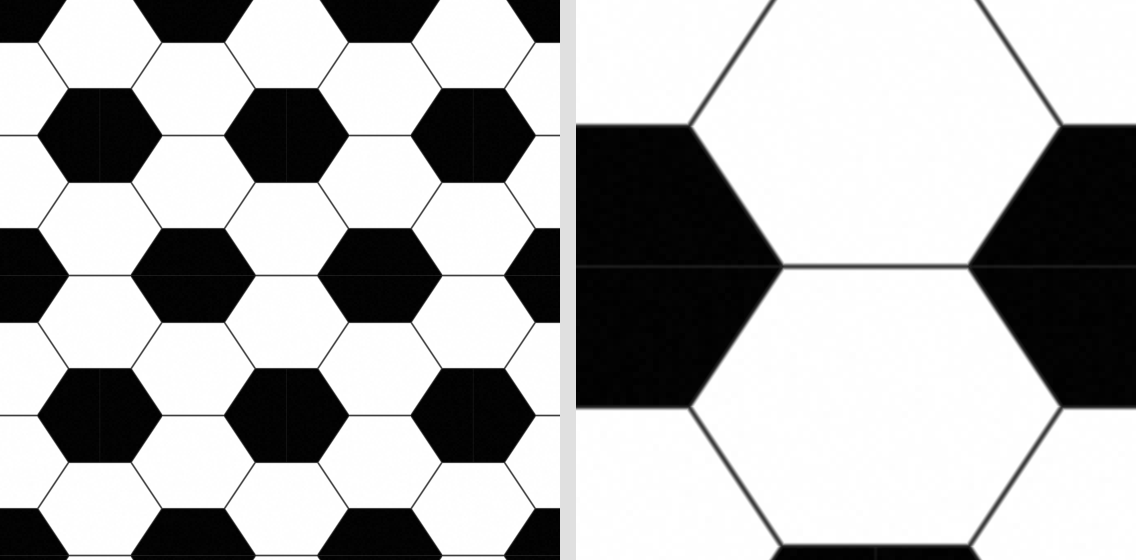
Left, the full canvas; right, a detail of the centre.
A WebGL 1 fragment shader for this pattern:

```glsl
precision highp float;
// Black and white hexagon tiling with thin grey joints and faint seams in the black cells.

uniform vec2 u_resolution;

const vec2 REPEATS = vec2(3.0, 2.0);      // cells across and down
const vec2 PHASE = vec2(0.535, 0.516);    // centre of the first black hexagon, in cells
const float JOINT_REACH = 0.0029;         // half width of a joint, in canvas units
const float EDGE_SOFT = 0.0015;           // half width of the black to white blend
const float SEAM_REACH = 0.0018;          // half width of a seam inside black
const float GRAIN_GRID = 256.0;           // grain cells across the canvas
const float GRAIN_AMOUNT = 0.012;
const float UPRIGHT_SEAM = 0.055;
const float LEVEL_SEAM = 0.09;
const vec3 WHITE = vec3(1.0);
const vec3 BLACK = vec3(0.004);
const vec3 JOINT = vec3(0.24);

float hash(vec2 p) {
  return fract(sin(dot(p, vec2(127.1, 311.7))) * 43758.5453);
}

// Offset from the nearest point of a grid with the given period.
vec2 wrapCentred(vec2 p, vec2 period) {
  return (fract(p / period + 0.5) - 0.5) * period;
}

// Distance inside a hexagon one third of a cell tall, in canvas units.
float hexInset(vec2 p) {
  p = abs(p);
  float level = (1.0 / 6.0 - p.y) / REPEATS.y;
  float slant = (1.0 / 3.0 - p.x - p.y) / length(REPEATS);
  return min(level, slant);
}

float thinLine(float d, float reach) {
  return 1.0 - smoothstep(0.0, reach, abs(d));
}

void main() {
  vec2 uv = gl_FragCoord.xy / u_resolution;
  float pixel = 1.0 / min(u_resolution.x, u_resolution.y);
  vec2 cell = uv * REPEATS - PHASE;

  // All hexagons: two interleaved columns
  vec2 hexPeriod = vec2(1.0, 1.0 / 3.0);
  float inset = max(hexInset(wrapCentred(cell, hexPeriod)),
                    hexInset(wrapCentred(cell - 0.5, hexPeriod)));

  // Black hexagons: every third one in each column
  vec2 evenBlack = wrapCentred(cell, vec2(1.0));
  vec2 oddBlack = wrapCentred(cell - 0.5, vec2(1.0));
  float evenInset = hexInset(evenBlack);
  float oddInset = hexInset(oddBlack);
  float soft = max(EDGE_SOFT, 0.75 * pixel);
  float blackMask = smoothstep(-soft, soft, max(evenInset, oddInset));

  // Faint seams: upright in even columns, level in odd ones
  float seamReach = max(SEAM_REACH, pixel);
  float seam = UPRIGHT_SEAM * step(0.0, evenInset)
             * thinLine(evenBlack.x / REPEATS.x, seamReach);
  seam += LEVEL_SEAM * step(0.0, oddInset)
        * thinLine(oddBlack.y / REPEATS.y, seamReach);

  float grain = GRAIN_AMOUNT * hash(floor(uv * GRAIN_GRID));
  float joint = thinLine(inset, max(JOINT_REACH, 1.2 * pixel));
  vec3 light = mix(WHITE - 0.5 * grain, JOINT, joint);
  vec3 dark = BLACK + grain + seam;
  gl_FragColor = vec4(mix(light, dark, blackMask), 1.0);
}
```
